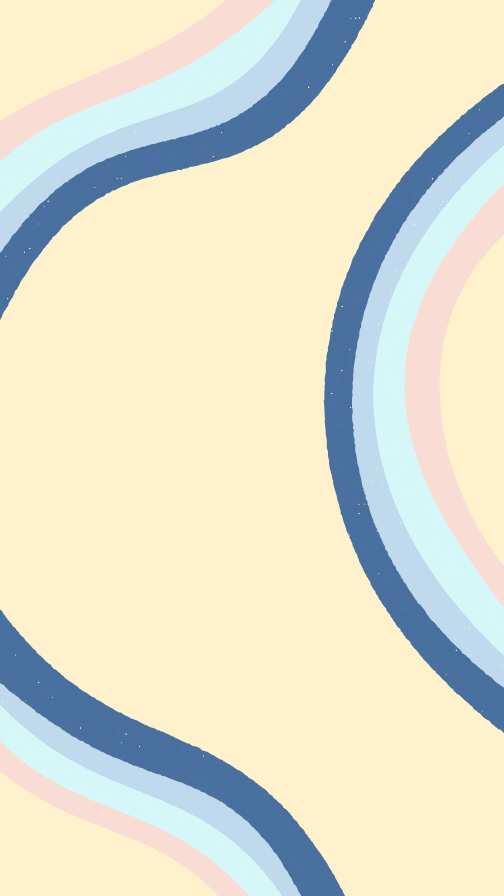
Give the GLSL for this background, as a WebGL 2 fragment shader.

```glsl
#version 300 es
precision highp float;
// Retro striped waves: three sets of flowing pastel bands with dry-brush edges on cream.

#define FRAY 0.0022         // edge roughness, in canvas widths
#define FRAY_SCALE 170.0    // roughness cells across the canvas
#define SPECK_SCALE 110.0   // speck cells across the canvas
#define SPECK_CHANCE 0.008  // share of cells holding a speck
#define SPECK_SIZE 0.16     // largest speck radius, in cells
#define GRAIN 0.015         // paint mottling strength

uniform vec2 u_resolution;
out vec4 fragColor;

const int BANDS = 5;
const vec3 CREAM = vec3(1.0, 0.945, 0.8);
const vec3 PAINT[BANDS] = vec3[](
  vec3(0.285, 0.44, 0.62),   // navy
  vec3(0.75, 0.85, 0.93),    // pale blue
  vec3(0.84, 0.97, 0.97),    // ice
  vec3(0.975, 0.865, 0.835), // blush
  CREAM);

// Edge heights at four quarter steps; each curve ends at height zero.
const vec4 TOP[BANDS] = vec4[](
  vec4(0.358, 0.225, 0.1875, 0.1445), vec4(0.283, 0.191, 0.1575, 0.1215),
  vec4(0.237, 0.168, 0.132, 0.098), vec4(0.181, 0.130, 0.099, 0.060),
  vec4(0.135, 0.101, 0.074, 0.0435));
const vec4 BOTTOM[BANDS] = vec4[](
  vec4(0.320, 0.2266, 0.178, 0.124), vec4(0.238, 0.177, 0.139, 0.1016),
  vec4(0.2135, 0.152, 0.116, 0.078), vec4(0.173, 0.1224, 0.0924, 0.0586),
  vec4(0.139, 0.100, 0.074, 0.047));
const vec4 RIGHT[BANDS] = vec4[](
  vec4(0.0, 0.278, 0.3565, 0.287), vec4(0.0, 0.2384, 0.301, 0.2384),
  vec4(0.0, 0.1944, 0.259, 0.2014), vec4(0.0, 0.1366, 0.197, 0.153),
  vec4(0.0, 0.0926, 0.127, 0.1065));

// Length of each curve along its canvas side; the right set also has a start.
const float TOP_SPAN[BANDS] = float[](0.745, 0.657, 0.597, 0.546, 0.449);
const float BOTTOM_SPAN[BANDS] = float[](0.685, 0.597, 0.560, 0.495, 0.433);
const vec2 RIGHT_SPAN[BANDS] = vec2[](
  vec2(0.182, 0.7255), vec2(0.232, 0.638), vec2(0.268, 0.570),
  vec2(0.3216, 0.474), vec2(0.3685, 0.370));

float hash(vec2 p) {
  return fract(sin(dot(p, vec2(127.1, 311.7))) * 43758.5453);
}

float noise(vec2 p) {
  vec2 i = floor(p), f = fract(p);
  f = f * f * (3.0 - 2.0 * f);
  return mix(mix(hash(i), hash(i + vec2(1, 0)), f.x),
             mix(hash(i + vec2(0, 1)), hash(i + vec2(1, 1)), f.x), f.y);
}

// Quartic through five evenly spaced heights, by Newton differences.
float curve(vec4 h, float t) {
  float s = 4.0 * clamp(t, -0.05, 1.05);
  vec4 d1 = vec4(h.yzw, 0.0) - h;
  vec3 d2 = d1.yzw - d1.xyz;
  vec2 d3 = d2.yz - d2.xy;
  float d4 = d3.y - d3.x;
  return h.x + s * (d1.x + (s - 1.0) / 2.0 * (d2.x
       + (s - 2.0) / 3.0 * (d3.x + (s - 3.0) / 4.0 * d4)));
}

// Coverage under a curve, with the edge shifted by a fray in pixels.
float cover(vec4 h, float t, float depth, float fray) {
  float f = curve(h, t) - depth;
  float slope = max(length(vec2(dFdx(f), dFdy(f))), 1e-6);
  return clamp(f / slope + fray + 0.5, 0.0, 1.0);
}

// Sparse round gaps in the paint.
float specks(vec2 p) {
  vec2 cell = floor(p);
  vec2 centre = 0.3 + 0.4 * vec2(hash(cell + 3.7), hash(cell + 8.1));
  float radius = SPECK_SIZE * (0.5 + 0.5 * hash(cell + 5.3));
  float blur = SPECK_SCALE / u_resolution.x;
  float dot_ = 1.0 - smoothstep(radius - 0.5 * blur, radius + 0.5 * blur, length(p - cell - centre));
  return dot_ * step(hash(cell), SPECK_CHANCE);
}

void main() {
  vec2 uv = gl_FragCoord.xy / u_resolution;
  vec2 p = gl_FragCoord.xy / u_resolution.x;
  float rough = (noise(p * FRAY_SCALE) - 0.5) * FRAY * u_resolution.x;

  // Nested bands, painted from the outermost edge inward
  vec3 color = CREAM;
  for (int i = 0; i < BANDS; i++) {
    float fray = rough * (i < 2 ? 1.0 : 0.4);
    float top = cover(TOP[i], uv.x / TOP_SPAN[i], 1.0 - uv.y, fray);
    float bottom = cover(BOTTOM[i], uv.x / BOTTOM_SPAN[i], uv.y, fray);
    float along = (uv.y - RIGHT_SPAN[i].x) / RIGHT_SPAN[i].y;
    float right = cover(RIGHT[i], along, 1.0 - uv.x, fray);
    color = mix(color, PAINT[i], max(max(top, bottom), right));
  }

  // Dry-brush wear: faint mottling on dark paint and cream gaps
  color += GRAIN * (noise(p * FRAY_SCALE * 0.6) - 0.5) * (1.0 - color.r);
  color = mix(color, CREAM, specks(p * SPECK_SCALE));
  fragColor = vec4(color, 1.0);
}
```
